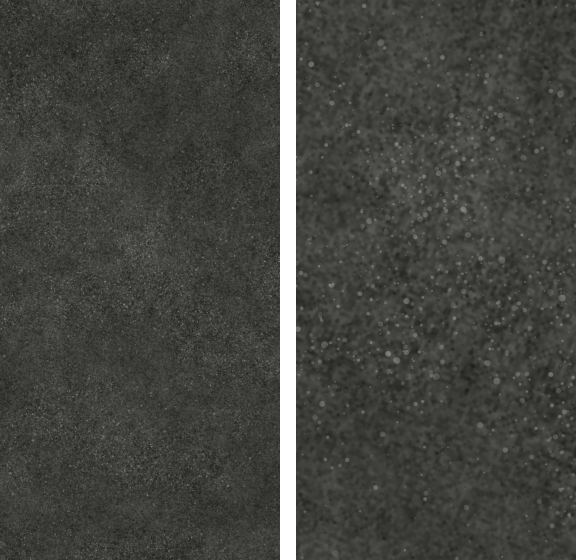
Left: the whole. Right: its middle third, enlarged.
Give the GLSL for this texture, as a WebGL 2 fragment shader.

```glsl
#version 300 es
precision highp float;
// Dark, slightly warm grey stone with faint clouds and a fine sandy grain.
// Layered value noise gives the clouds and grain; jittered dots in rotated
// grids give pale mineral flecks and dark pits, gathered in loose patches.
uniform vec2 u_resolution;
out vec4 fragColor;

// Integer hash of a lattice cell, 0 to 1
float hash(vec2 cell, int seed) {
    uvec2 q = uvec2(ivec2(cell) + 4096);
    uint h = q.x * 1597334677u ^ q.y * 3812015801u ^ uint(seed) * 2654435769u;
    h = (h ^ (h >> 16)) * 2146121005u;
    h = (h ^ (h >> 15)) * 2221713035u;
    return float((h ^ (h >> 16)) >> 8) / 16777216.0;
}

float valueNoise(vec2 p, int seed) {
    vec2 i = floor(p), f = fract(p);
    f = f * f * (3.0 - 2.0 * f);
    return mix(mix(hash(i, seed), hash(i + vec2(1, 0), seed), f.x),
               mix(hash(i + vec2(0, 1), seed), hash(i + vec2(1, 1), seed), f.x), f.y);
}

mat2 rotation(float angle) {
    float c = cos(angle), s = sin(angle);
    return mat2(c, s, -s, c);
}

// Sum of four octaves, centred on zero
float fbm(vec2 p, int seed) {
    float sum = 0.0, amplitude = 0.5;
    for (int i = 0; i < 4; i++) {
        sum += amplitude * (valueNoise(p, seed + i) - 0.5);
        p = rotation(0.6) * p * 2.03 + 3.7;
        amplitude *= 0.58;
    }
    return sum;
}

// One round dot of random size and strength per occupied cell
float flecks(vec2 p, float scale, float density, int seed) {
    vec2 q = rotation(float(seed) * 0.73) * p * scale;
    vec2 cell = floor(q);
    vec2 centre = 0.3 + 0.4 * vec2(hash(cell, seed), hash(cell, seed + 1));
    float size = hash(cell, seed + 2);
    float radius = mix(0.07, 0.25, size * size);
    float blur = 0.7 * scale / u_resolution.x;
    float dist = length(fract(q) - centre);
    float dot_ = 1.0 - smoothstep(radius - blur, radius + blur, dist);
    float present = step(hash(cell, seed + 3), density);
    return dot_ * present * mix(0.3, 1.0, hash(cell, seed + 4));
}

void main() {
    vec2 p = gl_FragCoord.xy / u_resolution.x;

    // Broad clouds and smaller mottling
    float cloud = fbm(p * 3.2 + 1.3, 10);
    float mottle = fbm(p * vec2(24.0, 21.0), 20);
    float patches = smoothstep(-0.22, 0.32, fbm(p * 5.5 + 7.1, 30) + 0.5 * cloud);
    float tone = 0.239 + 0.085 * cloud + 0.085 * mottle;

    // Sandy grain, a little rougher where the flecks gather
    float grain = valueNoise(rotation(0.4) * p * 230.0, 40) - 0.5;
    grain += 0.6 * (valueNoise(rotation(1.1) * p * 125.0, 41) - 0.5);
    tone += grain * mix(0.085, 0.125, patches);

    // Pale flecks and dark pits in several overlapping grids
    float pale = 0.0, pits = 0.0;
    for (int i = 0; i < 4; i++) {
        float scale = 58.0 + 13.0 * float(i);
        pale = max(pale, flecks(p, scale, 0.04 + 0.30 * patches * patches, 50 + 7 * i));
        pits = max(pits, flecks(p, scale, 0.16, 90 + 7 * i));
    }
    tone += 0.19 * pale - 0.055 * pits;

    // Warm olive cast that fades towards neutral in the pale parts
    float blueCast = mix(0.935, 0.98, smoothstep(0.20, 0.36, tone));
    fragColor = vec4(max(tone, 0.13) * vec3(0.997, 1.0, blueCast), 1.0);
}
```
